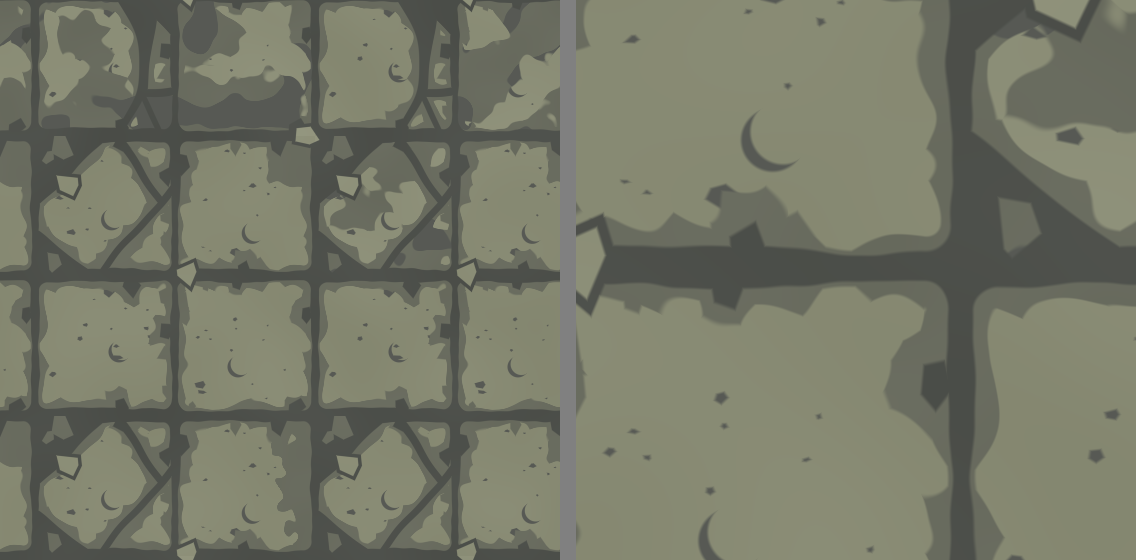
Left, the full canvas; right, a detail of the centre.
A three.js fragment shader for this texture:

```glsl
// Worn olive paving, four by four stones set in dark mortar.
// Each stone is a warped box distance, split by cracks, then inset for its face;
// edge bites, chips and loose pebbles are small hashed polygons.
varying vec2 vUv;

vec2 hash2(vec2 p) {
  return fract(sin(vec2(dot(p, vec2(127.1, 311.7)), dot(p, vec2(269.5, 183.3)))) * 43758.5);
}

// Gradient noise that wraps after a whole number of lattice cells
float corner(vec2 i, vec2 f, float period) {
  float a = 6.2832 * hash2(mod(i, period)).x;
  return dot(vec2(cos(a), sin(a)), f);
}
float noise(vec2 x, float period) {
  vec2 i = floor(x), f = fract(x), u = f * f * f * (f * (f * 6.0 - 15.0) + 10.0), e = vec2(1.0, 0.0);
  return mix(mix(corner(i, f, period), corner(i + e.xy, f - e.xy, period), u.x),
             mix(corner(i + e.yx, f - e.yx, period), corner(i + e.xx, f - e.xx, period), u.x), u.y);
}

float box(vec2 p, vec2 size, float radius) {
  vec2 d = abs(p) - size + radius;
  return length(max(d, 0.0)) + min(max(d.x, d.y), 0.0) - radius;
}

// Irregular five-sided flake
float flake(vec2 p, float r, float seed) {
  float d = -1.0;
  for (int i = 0; i < 5; i++) {
    vec2 h = hash2(vec2(float(i), seed));
    float a = 1.2566 * (float(i) + 0.7 * h.x);
    d = max(d, dot(p, vec2(cos(a), sin(a))) - r * (0.6 + 0.6 * h.y));
  }
  return d;
}

float fill(float d) { return 1.0 - smoothstep(-0.005, 0.005, d); }

// Two diagonal cracks and missing left corners
float crackedStone(vec2 p, float d) {
  float upper = dot(p, vec2(0.835, 0.55)) - 0.345;
  float lower = dot(p, vec2(0.766, -0.643)) - 0.293;
  float body = max(max(upper, lower) + 0.025, dot(p, vec2(-0.683, 0.73)) - 0.33);
  body = max(body, dot(p, vec2(-0.6, -0.8)) - 0.43);
  float shards = min(max(0.03 - upper, lower + 0.03), 0.025 - lower);
  return max(d, min(body, shards));
}

// Rounded body with three shards along its right side
float brokenStone(vec2 p, float d) {
  float arc = 0.85 * (p.x - 0.27 + 0.7 * p.y * p.y);
  float slant = dot(p, vec2(0.91, 0.41)) - 0.16;
  float tall = max(max(0.32 - p.x + 0.12 * p.y, -0.15 - p.y), p.y + p.x - 0.68);
  float low = max(p.y + 0.21, 0.02 - abs(slant));
  return max(d, min(arc + 0.02, max(0.03 - arc, min(tall, low))));
}

void main() {
  vec2 q = vUv * 4.0 - vec2(0.25, 0.03);
  vec2 id = mod(floor(q), 4.0), kind = mod(id, 2.0), p = fract(q) - 0.5;
  float seed = 3.0 + kind.x * 7.0 + kind.y * 13.0;
  bool cracked = kind.x + kind.y < 0.5;
  bool broken = id.y > 2.5 && kind.x < 0.5;
  bool worn = (id.y > 2.5 && id.x != 2.0) || (id.x == 2.0 && id.y == 2.0);
  float broad = noise(q * 2.5, 5.0), fine = noise(q * 9.0, 18.0);
  float lobes = abs(noise(q * 5.0, 10.0));

  // Stone outline
  vec2 bent = p + 0.035 * vec2(broad, noise(q * 3.0 + 2.5, 6.0));
  float stone = box(p, vec2(0.472, 0.457), 0.06) + 0.025 * broad + 0.012 * fine;
  if (cracked) stone = crackedStone(bent, stone);
  if (broken) stone = brokenStone(bent, stone);

  // Bites along the edge: some reach the mortar, some only bare the rim
  float nick = 1.0;
  for (int i = 0; i < 9; i++) {
    float n = float(i);
    vec2 h = hash2(vec2(n, seed));
    float side = h.y > 0.5 ? 0.44 : -0.44, along = (h.x - 0.5) * 0.8;
    vec2 at = mod(n, 2.0) < 0.5 ? vec2(along, side) : vec2(side, along);
    float bite = flake((p - at) * vec2(1.0, 0.8), 0.025 + 0.035 * h.x, seed + n);
    if (i < 3) stone = max(stone, -bite);
    else nick = min(nick, bite);
  }

  // Lighter face, set in from the rim
  float face = stone + max(0.012, 0.07 + 0.05 * broad - 0.12 * lobes);
  face = max(face, -nick);
  if (kind.x > 0.5 && kind.y < 0.5) {
    float bare = min(bent.x - 0.17, bent.y - 0.14) + 0.06 * fine;
    if (id.x == 1.0 && id.y == 0.0) bare = bent.x - 0.26 + 0.2 * fine + 0.2 * broad;
    face = max(face, bare);
  }
  if (worn) face = max(face, 0.03 - 0.3 * noise(q * 2.0 + 0.3, 8.0) - 0.1 * lobes + 0.04 * fine);

  // Chips and one crescent scar
  float chips = 1.0;
  for (int i = 0; i < 13; i++) {
    vec2 h = hash2(vec2(float(i) + 20.0, seed));
    float r = 0.006 + 0.028 * pow(fract(h.x * 17.0 + h.y * 9.0), 3.0);
    chips = min(chips, flake((p - (h - 0.5) * 0.8) * vec2(0.8, 1.2), r, seed + float(i)));
  }
  vec2 scar = p - (hash2(vec2(seed, 5.0)) - 0.5) * 0.4;
  chips = min(chips, max(length(scar) - 0.075, 0.078 - length(scar - vec2(0.025, 0.02))));

  // Loose pebbles in the joints and in the missing corners
  float pebble = flake(mod(q - vec2(0.09, 0.0), 2.0) - 1.0 + vec2(0.0, 1.0) * (mod(q.y, 2.0) < 1.0 ? 1.0 : -1.0), 0.075, 4.0);
  pebble = min(pebble, flake(mod(q - vec2(1.94, 2.99) + 2.0, 4.0) - 2.0, 0.065, 8.0));
  if (cracked) {
    pebble = min(pebble, flake(p - vec2(-0.27, 0.15), 0.075, 2.0));
    stone = min(stone, flake(p - vec2(-0.31, 0.42), 0.075, 6.0));
    stone = min(stone, flake(p - vec2(-0.41, 0.34), 0.04, 9.0));
    stone = min(stone, flake(p - vec2(-0.36, -0.41), 0.06, 11.0));
  }
  float gap = 0.025 - pebble;

  // Flat colours with a faint mottling
  float mottle = noise(q * 1.5, 6.0);
  vec3 mortar = vec3(0.30, 0.31, 0.29) + 0.025 * mottle;
  vec3 rim = vec3(0.41, 0.42, 0.37) + 0.02 * broad;
  vec3 scarred = vec3(0.34, 0.35, 0.33);
  vec3 top = vec3(0.53, 0.54, 0.45) + 0.025 * mottle + (worn ? 0.02 : 0.0);
  if (worn) rim = mix(rim, scarred, fill(0.08 - 0.4 * noise(q * 3.0, 12.0) + 0.03 * fine));
  vec3 color = mix(mortar, rim, fill(max(stone, gap)));
  color = mix(color, mix(top, scarred, fill(chips)), fill(max(face, gap)));
  color = mix(color, top + 0.015, fill(pebble));
  gl_FragColor = vec4(color, 1.0);
}
```
